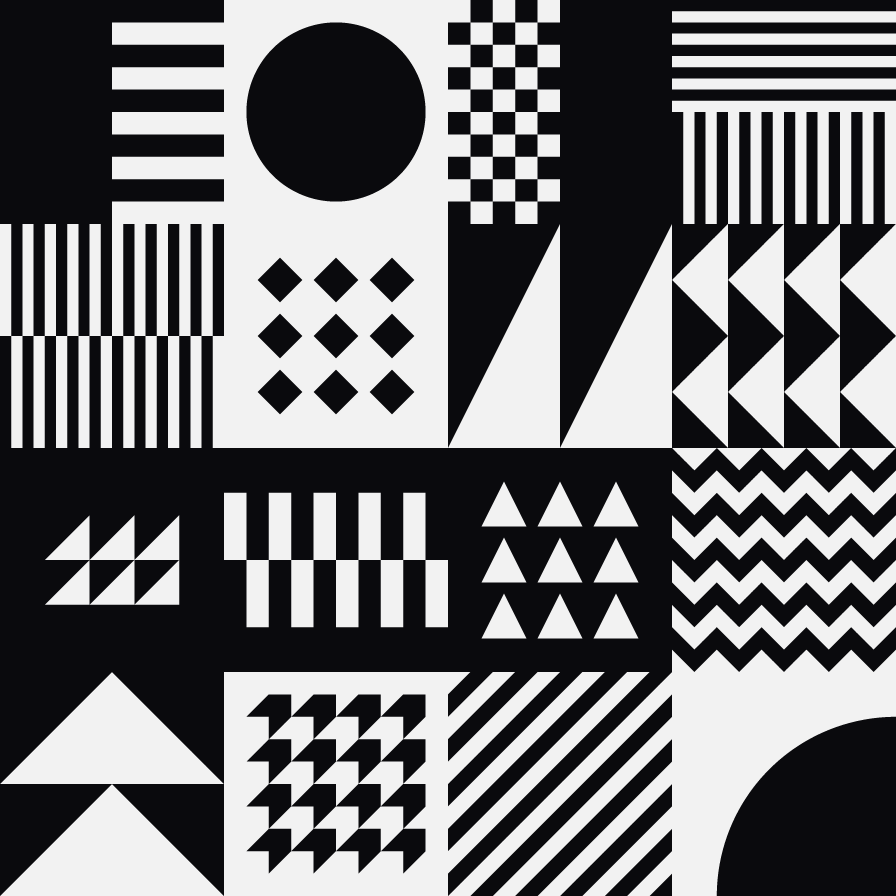
Reproduce this pattern procedurally as a three.js fragment shader.

```glsl
// Four by four patchwork of black and white geometric tiles.
varying vec2 vUv;

const vec3 BLACK = vec3(0.04, 0.04, 0.05);
const vec3 WHITE = vec3(0.95);
const float TILES = 4.0;
const float UNITS = 10.0;   // units along one tile side
const int SAMPLES = 4;      // subsamples per pixel side

// True in the second half of each period
bool stripe(float x, float period) {
  return fract(x / period) >= 0.5;
}

bool checker(vec2 p, vec2 cell) {
  vec2 i = floor(p / cell);
  return mod(i.x + i.y, 2.0) > 0.5;
}

bool disc(vec2 p, vec2 center, float radius) {
  return distance(p, center) < radius;
}

// True inside a centred box
bool box(vec2 p, vec2 halfSize) {
  vec2 d = abs(p - 0.5 * UNITS) - halfSize;
  return max(d.x, d.y) < 0.0;
}

// Right triangles filling the lower right of each cell
bool rightTriangles(vec2 p, vec2 cell) {
  vec2 f = fract(p / cell);
  return f.x > f.y;
}

// Triangles filling each cell, with the apex at the start of the x axis
bool pointedTriangles(vec2 p, vec2 cell) {
  vec2 f = fract(p / cell);
  return f.x > abs(2.0 * f.y - 1.0);
}

// Position around the nearest centre of a three by three grid
vec2 gridCell(vec2 p, float pitch) {
  return p - 0.5 * UNITS - pitch * clamp(floor((p - 0.5 * UNITS) / pitch + 0.5), -1.0, 1.0);
}

bool diamond(vec2 c, float radius) {
  return abs(c.x) + abs(c.y) < radius;
}

bool upTriangle(vec2 c, float radius) {
  return c.y > -radius && 2.0 * abs(c.x) < radius - c.y;
}

bool zigzag(vec2 p, float period) {
  float tooth = 0.5 * period - abs(mod(p.x, period) - 0.5 * period);
  return !stripe(p.y + tooth, period);
}

// Slanted teeth, each in a cell of two units
bool houndstooth(vec2 p) {
  vec2 a = mod(p, 2.0);
  return abs(a.x - a.y) < 1.0 && max(a.x, a.y) > 1.0;
}

// Rows count from the bottom; each returns true where white
bool bottomRow(float column, vec2 p) {
  if (column < 0.5) return pointedTriangles(vec2(-p.y, p.x), vec2(5.0, 10.0));
  if (column < 1.5) return !(box(p, vec2(4.0)) && houndstooth(p - 1.0));
  if (column < 2.5) return !stripe(p.x + UNITS - p.y, 2.0);
  return !disc(p, vec2(UNITS, 0.0), 8.0);
}

bool lowerRow(float column, vec2 p) {
  if (column < 0.5) return box(p, vec2(3.0, 2.0)) && rightTriangles(p - vec2(2.0, 3.0), vec2(2.0));
  if (column < 1.5) return box(p, vec2(5.0, 3.0)) && checker(p, vec2(1.0, 5.0));
  if (column < 2.5) return upTriangle(gridCell(p, 2.5), 1.0);
  return zigzag(p, 2.0);
}

bool upperRow(float column, vec2 p) {
  if (column < 0.5) return checker(p, vec2(0.5, 5.0));
  if (column < 1.5) return !diamond(gridCell(p, 2.5), 1.0);
  if (column < 2.5) return rightTriangles(p, vec2(5.0, 10.0));
  return pointedTriangles(p, vec2(2.5, 5.0));
}

bool topRow(float column, vec2 p) {
  if (column < 0.5) return p.x > 5.0 && !stripe(p.y, 2.0);
  if (column < 1.5) return !disc(p, vec2(5.0), 4.0);
  if (column < 2.5) return p.x < 5.0 && checker(p, vec2(1.0));
  return p.y > 5.0 ? !stripe(p.y, 1.0) : stripe(p.x, 1.0);
}

bool patchwork(vec2 uv) {
  vec2 tile = floor(uv * TILES);
  vec2 p = fract(uv * TILES) * UNITS;
  if (tile.y < 0.5) return bottomRow(tile.x, p);
  if (tile.y < 1.5) return lowerRow(tile.x, p);
  if (tile.y < 2.5) return upperRow(tile.x, p);
  return topRow(tile.x, p);
}

void main() {
  // Average subsamples over the pixel footprint for smooth edges
  vec2 footprint = fwidth(vUv);
  float white = 0.0;
  for (int i = 0; i < SAMPLES; i++) {
    for (int j = 0; j < SAMPLES; j++) {
      vec2 offset = (vec2(float(i), float(j)) + 0.5) / float(SAMPLES) - 0.5;
      white += patchwork(vUv + offset * footprint) ? 1.0 : 0.0;
    }
  }
  gl_FragColor = vec4(mix(BLACK, WHITE, white / float(SAMPLES * SAMPLES)), 1.0);
}
```
